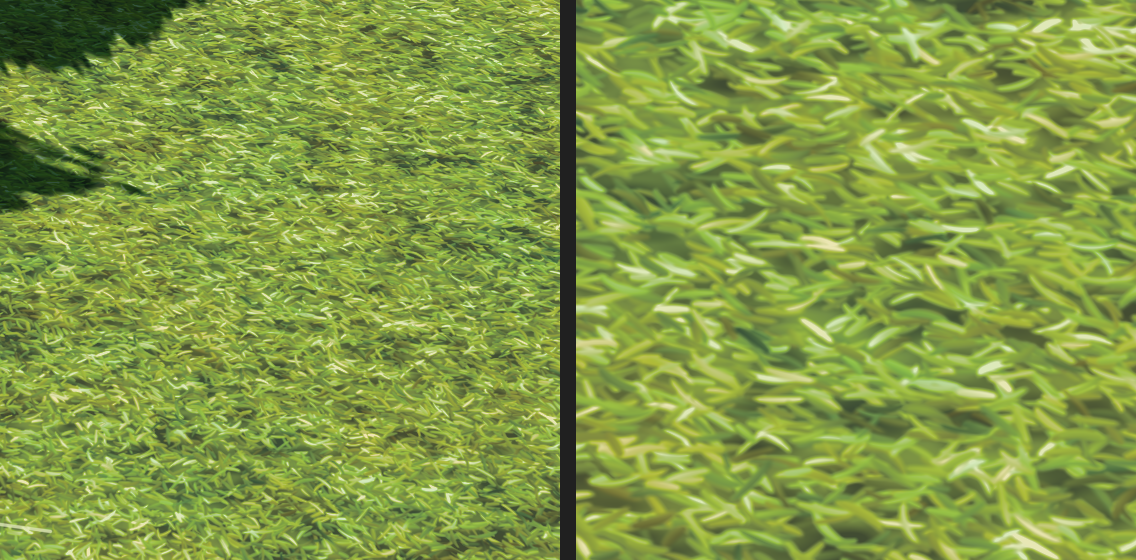
Left, the full canvas; right, a detail of the centre.
This texture is drawn by a WebGL 1 fragment shader. Its source:

```glsl
precision highp float;
uniform vec2 u_resolution;

// Grass tones from dark to bright
const vec3 SOIL = vec3(0.25, 0.30, 0.20);
const vec3 GAP = vec3(0.35, 0.42, 0.23);
const vec3 OLIVE = vec3(0.46, 0.55, 0.27);
const vec3 LEAF = vec3(0.53, 0.64, 0.25);
const vec3 LIME = vec3(0.63, 0.75, 0.25);
const vec3 PALE = vec3(0.72, 0.79, 0.48);
const vec3 GLINT = vec3(0.88, 0.91, 0.72);
const vec3 WARM_SHIFT = vec3(0.10, -0.02, -0.05);
const vec3 SHADOW_TINT = vec3(0.22, 0.35, 0.33);

const int LAYERS = 7;
const float DENSITY = 34.0;      // blade cells across the canvas
const float BLADE_SOFT = 0.095;  // edge softness in cells
const float LEAN = -0.20;        // mean blade angle
const float TONE_STEP = 0.2;
const float RECESSION = 0.48;    // how much finer the far lawn gets
const float CLUMP_CONTRAST = 0.42;
const float BROAD_CONTRAST = 0.16;
const float FRAY = 0.085;        // raggedness of the shadow edges

float hash(vec2 p) {
  return fract(sin(dot(p, vec2(127.1, 311.7))) * 43758.5453);
}

float noise(vec2 p) {
  vec2 i = floor(p), f = fract(p);
  f = f * f * (3.0 - 2.0 * f);
  return mix(mix(hash(i), hash(i + vec2(1.0, 0.0)), f.x),
             mix(hash(i + vec2(0.0, 1.0)), hash(i + vec2(1.0, 1.0)), f.x), f.y);
}

vec2 rotate(vec2 p, float a) {
  float c = cos(a), s = sin(a);
  return vec2(c * p.x + s * p.y, c * p.y - s * p.x);
}

float ramp(float tone, float start) {
  return clamp((tone - start) / TONE_STEP, 0.0, 1.0);
}

vec3 grassColor(float tone) {
  vec3 c = mix(SOIL, GAP, ramp(tone, 0.0));
  c = mix(c, OLIVE, ramp(tone, 0.2));
  c = mix(c, LEAF, ramp(tone, 0.4));
  c = mix(c, LIME, ramp(tone, 0.6));
  c = mix(c, PALE, ramp(tone, 0.8));
  return mix(c, GLINT, ramp(tone, 1.0));
}

// Lays one curved, tapered blade over ground = (tone, warmth)
vec2 addBlade(vec2 ground, vec2 offset, vec2 id, float spread) {
  float turn = hash(id + 3.1) + hash(id + 7.7) - 1.0;
  vec2 b = rotate(offset, LEAN + spread * turn);
  float halfLength = mix(0.36, 0.78, hash(id + 11.3));
  float along = b.x / halfLength;
  float across = b.y + (hash(id + 17.9) - 0.5) * 0.8 * b.x * b.x;
  float width = mix(0.07, 0.14, hash(id + 23.3)) * (1.0 - 0.5 * along * along);
  float cover = 1.0 - smoothstep(width - BLADE_SOFT, width + BLADE_SOFT, abs(across));
  cover *= 1.0 - smoothstep(0.7, 1.1, abs(along));
  float pick = hash(id + 31.7);
  float tone = mix(0.26, 1.08, pick) + 0.16 * smoothstep(0.85, 1.0, pick) + 0.8 * across;
  return mix(ground, vec2(tone, hash(id + 41.1) - 0.5), cover);
}

// Shadow edge noise, drawn out along one direction
float streaks(vec2 p, float angle) {
  vec2 q = rotate(p, angle);
  return 0.6 * noise(q * vec2(10.0, 46.0)) + 0.4 * noise(q * vec2(24.0, 95.0)) - 0.5;
}

// Feathered shadows of two branches, in canvas units
float branchShadow(vec2 p) {
  float crown = p.y - 0.880 - 1.25 * pow(max(p.x - 0.14, 0.0), 1.5);
  float bough = 0.070 * (1.0 - p.x / 0.23) - abs(p.y - 0.705 + 0.15 * p.x);
  float depth = max(crown + FRAY * streaks(p, -0.95), bough + FRAY * streaks(p, -0.35));
  return smoothstep(-0.012, 0.014, depth);
}

// A single dry stalk lying on the lawn
float dryStalk(vec2 p) {
  vec2 start = vec2(-0.01, 0.065), span = vec2(0.10, -0.014);
  float t = clamp(dot(p - start, span) / dot(span, span), 0.0, 1.0);
  return 1.0 - smoothstep(0.0015, 0.0045, length(p - start - span * t));
}

void main() {
  vec2 p = gl_FragCoord.xy / u_resolution.y;

  // Perspective: cells shrink toward the top
  vec2 lawn = vec2(p.x - 0.5, p.y) * (1.0 + RECESSION * p.y);
  vec2 grid = lawn * DENSITY;
  float spread = mix(1.55, 0.90, p.y);

  // Dark undergrowth, then blades from the lowest layer up
  vec2 ground = vec2(0.24 + 0.35 * (noise(grid * vec2(1.2, 2.4)) - 0.5), 0.0);
  for (int layer = 0; layer < LAYERS; layer++) {
    float k = float(layer);
    vec2 q = grid + k * vec2(17.37, 9.61);
    vec2 cell = floor(q);
    for (int j = -1; j <= 1; j++) {
      for (int i = -1; i <= 1; i++) {
        vec2 id = cell + vec2(float(i), float(j));
        vec2 seed = id + k * 57.0;
        vec2 root = id + vec2(hash(seed), hash(seed + 1.7));
        ground = addBlade(ground, q - root, seed, spread);
      }
    }
  }

  // Clumps, and thin, worn and dry patches
  float clump = noise(rotate(grid, LEAN) * vec2(0.7, 1.5) + 13.0) - 0.5;
  float broad = noise(lawn * 7.0) - 0.5;
  float worn = smoothstep(0.68, 0.95, noise(lawn * vec2(13.0, 24.0) + 5.0));
  float dry = noise(lawn * vec2(6.0, 9.0) + 31.0) - 0.5;
  float tone = ground.x + 0.03 + CLUMP_CONTRAST * clump + BROAD_CONTRAST * broad - 0.28 * worn;
  vec3 color = grassColor(tone) + WARM_SHIFT * (ground.y + 0.5 * dry);

  color = mix(color, GLINT, 0.8 * dryStalk(p));
  color *= mix(vec3(1.0), SHADOW_TINT, branchShadow(p));
  gl_FragColor = vec4(clamp(color, 0.0, 1.0), 1.0);
}
```
